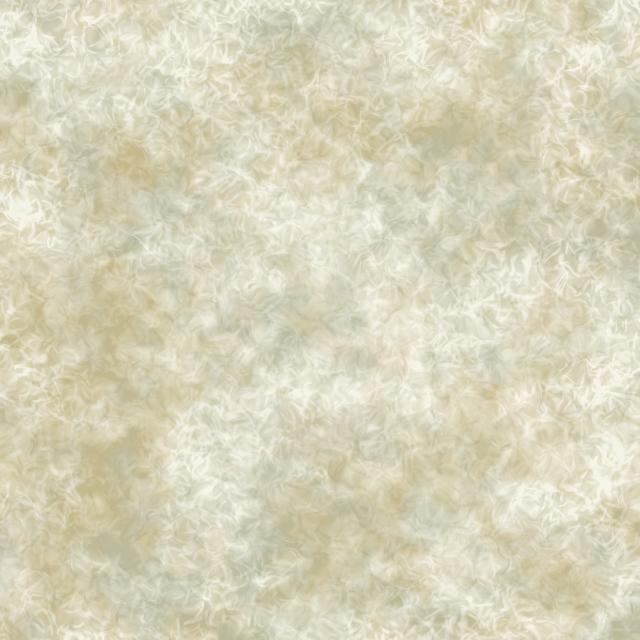
Give the GLSL for this texture, as a Shadertoy shader.

```glsl
float hash(vec2 p) {
    return fract(sin(dot(p, vec2(127.1, 311.7))) * 43758.5453);
}

float noise(vec2 p) {
    vec2 cell = floor(p), f = fract(p);
    f = f * f * f * (f * (f * 6.0 - 15.0) + 10.0);
    float low = mix(hash(cell), hash(cell + vec2(1, 0)), f.x);
    float high = mix(hash(cell + vec2(0, 1)), hash(cell + vec2(1, 1)), f.x);
    return mix(low, high, f.y);
}

float fbm(vec2 p) {
    float sum = 0.0, weight = 0.5;
    for (int i = 0; i < 5; i++) {
        sum += weight * noise(p);
        p = mat2(1.6, 1.2, -1.2, 1.6) * p + 17.3;
        weight *= 0.58;
    }
    return sum / 1.112;
}

// One layer of short, soft, randomly turned hairs, one per cell
float fibreLayer(vec2 p, float seed) {
    vec2 cell = floor(p);
    float cover = 0.0;
    for (int y = -1; y <= 1; y++)
    for (int x = -1; x <= 1; x++) {
        vec2 id = cell + vec2(x, y);
        vec2 key = id + seed * 7.31;
        vec2 d = p - id - vec2(hash(key), hash(key + 31.7));
        float angle = 6.2832 * hash(key + 57.3);
        vec2 along = vec2(cos(angle), sin(angle));
        float halfLength = mix(0.3, 0.75, hash(key + 83.1));
        float t = dot(d, along) / halfLength;
        float across = abs(dot(d, vec2(-along.y, along.x)) + 0.12 * t * t);
        float width = mix(0.09, 0.17, hash(key + 11.9));
        float hair = (1.0 - smoothstep(0.02, width, across)) * (1.0 - smoothstep(0.5, 1.0, abs(t)));
        cover += hair * mix(0.4, 1.0, hash(key + 23.5));
    }
    return cover;
}

void mainImage(out vec4 fragColor, in vec2 fragCoord) {
    vec2 uv = fragCoord / iResolution.y;
    vec2 fromCentre = abs(fragCoord / iResolution.xy - 0.5) * 2.0;
    float edge = smoothstep(0.25, 0.95, max(fromCentre.x, fromCentre.y));

    // Warped coordinates curl the clouds and the hairs
    vec2 curl = vec2(noise(uv * 42.0), noise(uv * 42.0 + 40.0)) - 0.5;
    vec2 drift = vec2(fbm(uv * 9.0 + 9.0), fbm(uv * 9.0 + 70.0)) - 0.5;
    vec2 p = uv + 0.012 * curl;
    float cloud = fbm((uv + 0.05 * drift) * vec2(6.0, 7.5) + 3.0);
    float mottle = fbm(p * 34.0 + 51.0) - 0.5;

    // Pale hairs gather in patches, denser near the border
    float patches = smoothstep(0.36, 0.64, fbm(uv * 10.0 + 120.0) * 0.6 + cloud * 0.4);
    patches = mix(0.25, 1.0, patches) * mix(0.7, 1.1, edge);
    float pale = 0.0, dark = 0.0;
    for (int i = 0; i < 5; i++) {
        float layer = float(i);
        pale += fibreLayer(p * (24.0 + 5.0 * layer) + layer * 5.7, layer + 1.0);
    }
    for (int i = 0; i < 3; i++) {
        float layer = float(i);
        dark += fibreLayer(p * (27.0 + 6.0 * layer) + 13.0, layer + 9.0);
    }
    pale = 1.0 - exp(-1.1 * pale);
    dark = 1.0 - exp(-dark);

    // Grey-green and ochre ground, veiled in ivory
    float hue = fbm(uv * 8.0 + 200.0) * 0.55 + fbm(p * 26.0 + 90.0) * 0.45;
    float ochre = smoothstep(0.3, 0.7, hue + 0.03 * edge);
    vec3 ground = mix(vec3(0.735, 0.735, 0.635), vec3(0.775, 0.725, 0.55), ochre);
    float veil = 0.42 + 1.1 * (cloud - 0.5) + 0.95 * mottle;
    veil += pale * patches * 0.55 - dark * 0.2;
    vec3 color = mix(ground, vec3(0.965, 0.955, 0.905), clamp(veil, 0.0, 1.0));

    // Faint warm blush and cool teal threads
    color += vec3(0.03, 0.0, -0.006) * (fbm(uv * 16.0 + 310.0) - 0.5);
    color -= vec3(0.022, 0.008, 0.004) * dark;
    fragColor = vec4(color, 1.0);
}
```
